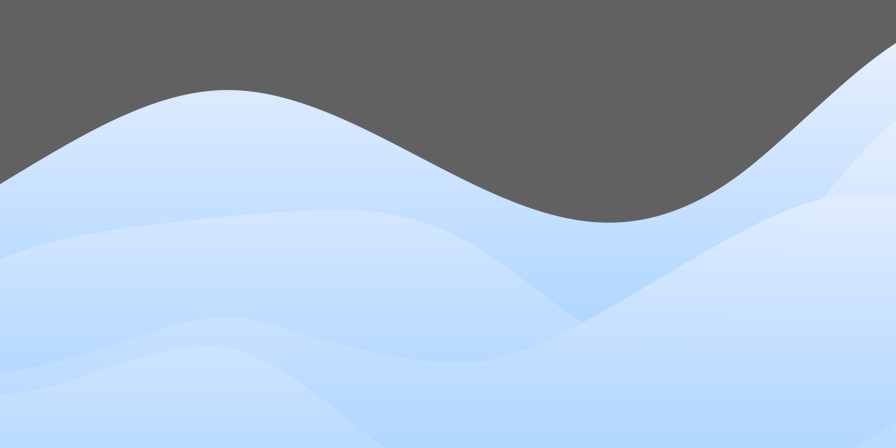
A WebGL 1 fragment shader for this background:

```glsl
precision highp float;

// Layered pale blue hills of smooth waves under a flat grey sky.
// Each crest is a chain of cubic Hermite spans; each layer fades downward
// from pale to deep blue and is blended over the layers behind it.

uniform vec2 u_resolution;

const vec3 SKY = vec3(0.38);
const vec3 PALE_BLUE = vec3(0.90, 0.935, 1.0);
const vec3 DEEP_BLUE = vec3(0.69, 0.84, 1.0);

const float ASPECT = 2.0;          // canvas spans 0..2 by 0..1
const float FADE_LENGTH = 0.625;   // height over which a layer turns deep
const float EDGE_PIXELS = 0.75;    // half width of the smoothed crest

// Height where each layer is palest
const float BACK_TOP = 0.904;
const float MIDDLE_TOP = 0.732;
const float FRONT_TOP = 0.609;
const float LOW_TOP = 0.505;
const float FRONT_OPACITY = 0.92;

// Cubic between two knots, each holding (x, height, slope)
float hermite(float x, vec3 a, vec3 b) {
  float width = b.x - a.x;
  float t = (x - a.x) / width;
  float s = 1.0 - t;
  return mix(a.y, b.y, t * t * (3.0 - 2.0 * t))
       + width * t * s * (a.z * s - b.z * t);
}

// Replaces the height by the span a..b once x has passed its start
float extend(float height, float x, vec3 a, vec3 b) {
  return x < a.x ? height : hermite(x, a, b);
}

float backCrest(float x) {
  vec3 peak = vec3(0.508, 0.799, 0.0);
  vec3 trough = vec3(1.359, 0.503, 0.0);
  vec3 rise = vec3(1.68, 0.633, 0.82);
  float h = hermite(x, vec3(0.0, 0.589, 0.6), peak);
  h = extend(h, x, peak, trough);
  h = extend(h, x, trough, rise);
  return extend(h, x, rise, vec3(2.0, 0.904, 0.65));
}

float middleCrest(float x) {
  vec3 shoulder = vec3(0.3125, 0.495, 0.12);
  vec3 peak = vec3(0.768, 0.531, 0.0);
  vec3 fall = vec3(1.102, 0.424, -0.7);
  vec3 foot = vec3(1.302, 0.281, -0.6);
  vec3 trough = vec3(1.5, 0.219, 0.0);
  vec3 rise = vec3(1.836, 0.557, 1.2);
  float h = hermite(x, vec3(0.0, 0.422, 0.38), shoulder);
  h = extend(h, x, shoulder, peak);
  h = extend(h, x, peak, fall);
  h = extend(h, x, fall, foot);
  h = extend(h, x, foot, trough);
  h = extend(h, x, trough, rise);
  return extend(h, x, rise, vec3(2.0, 0.732, 0.85));
}

float frontCrest(float x) {
  vec3 slope = vec3(0.26, 0.232, 0.31);
  vec3 peak = vec3(0.508, 0.292, 0.0);
  vec3 fall = vec3(0.755, 0.232, -0.24);
  vec3 trough = vec3(1.029, 0.19, 0.0);
  vec3 rise = vec3(1.302, 0.281, 0.53);
  vec3 shoulder = vec3(1.615, 0.461, 0.55);
  vec3 summit = vec3(1.914, 0.565, 0.0);
  float h = hermite(x, vec3(0.0, 0.169, 0.08), slope);
  h = extend(h, x, slope, peak);
  h = extend(h, x, peak, fall);
  h = extend(h, x, fall, trough);
  h = extend(h, x, trough, rise);
  h = extend(h, x, rise, shoulder);
  h = extend(h, x, shoulder, summit);
  return extend(h, x, summit, vec3(2.0, 0.56, -0.1));
}

float lowCrest(float x) {
  vec3 peak = vec3(0.469, 0.227, 0.0);
  vec3 fall = vec3(0.859, 0.0, -0.75);
  vec3 trough = vec3(1.4, -0.2, 0.0);
  vec3 rise = vec3(1.901, 0.0, 0.5);
  float h = hermite(x, vec3(0.0, 0.12, 0.05), peak);
  h = extend(h, x, peak, fall);
  h = extend(h, x, fall, trough);
  h = extend(h, x, trough, rise);
  return extend(h, x, rise, vec3(2.0, 0.055, 0.55));
}

// Blends one graded hill over the colour behind it
vec3 addHill(vec3 behind, float y, float crest, float top, float opacity) {
  float edge = EDGE_PIXELS / u_resolution.y;
  float cover = smoothstep(-edge, edge, crest - y);
  float depth = clamp((top - y) / FADE_LENGTH, 0.0, 1.0);
  return mix(behind, mix(PALE_BLUE, DEEP_BLUE, depth), cover * opacity);
}

void main() {
  vec2 p = gl_FragCoord.xy / u_resolution * vec2(ASPECT, 1.0);

  // Paint from the farthest hill to the nearest
  vec3 color = addHill(SKY, p.y, backCrest(p.x), BACK_TOP, 1.0);
  color = addHill(color, p.y, middleCrest(p.x), MIDDLE_TOP, 1.0);
  color = addHill(color, p.y, frontCrest(p.x), FRONT_TOP, FRONT_OPACITY);
  color = addHill(color, p.y, lowCrest(p.x), LOW_TOP, 1.0);
  gl_FragColor = vec4(color, 1.0);
}
```
